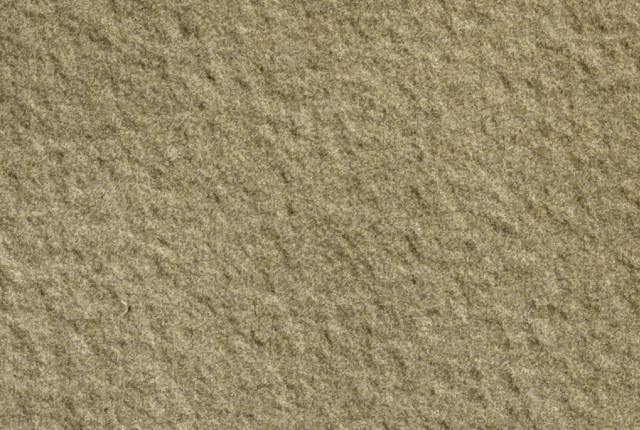
Write a Shadertoy shader that draws this texture.

```glsl
// Weathered sand surface in raking light: fine jittered grains blended from
// a soft cellular pattern, over slanted relief shaded by height differences,
// with broad stains, sparse pits, a dark crease and one small chipped crescent.

const vec3  SAND          = vec3(0.597, 0.539, 0.405);
const vec3  OCHRE_SHIFT   = vec3(0.025, 0.0, -0.095); // grey to ochre grains
const float GRAINS        = 255.0;   // grains per canvas height
const float GRAIN_SOFT    = 5.0;     // higher gives crisper grain borders
const float GRAIN_AMOUNT  = 0.25;
const float GLINT_AMOUNT  = 0.07;
const float RELIEF_SCALE  = 33.0;    // coarsest bumps per canvas height
const float RELIEF_AMOUNT = 0.112;
const float STAIN_AMOUNT  = 0.055;
const float PIT_AMOUNT    = 0.17;
const vec2  ALONG         = vec2(0.45, -0.89);  // long axis of the bumps
const float STRETCH       = 0.8;     // below one lengthens the bumps
const vec2  LIGHT         = vec2(0.75, 0.35);   // offset across and along bumps
const vec2  CREASE_AT     = vec2(0.824, 0.585);
const vec2  CHIP_AT       = vec2(0.280, 0.283);

// Integer hash giving three values in 0..1
vec3 hash3(vec2 cell, int seed) {
    uvec3 v = uvec3(ivec3(ivec2(cell), seed)) * 1664525u + 1013904223u;
    v.x += v.y * v.z; v.y += v.z * v.x; v.z += v.x * v.y;
    v ^= v >> 16u;
    v.x += v.y * v.z; v.y += v.z * v.x; v.z += v.x * v.y;
    return vec3(v >> 8u) / 16777216.0;
}

float noise(vec2 p, int seed) {
    vec2 i = floor(p), f = fract(p);
    f = f * f * (3.0 - 2.0 * f);
    float low  = mix(hash3(i, seed).x, hash3(i + vec2(1, 0), seed).x, f.x);
    float high = mix(hash3(i + vec2(0, 1), seed).x, hash3(i + vec2(1, 1), seed).x, f.x);
    return mix(low, high, f.y);
}

// Soft cellular grains: x = brightness, y = ochre tint, z = glint
vec3 grains(vec2 p) {
    vec2 i = floor(p), f = fract(p);
    vec4 sum = vec4(0.0);
    for (int y = -1; y <= 1; y++)
    for (int x = -1; x <= 1; x++) {
        vec2 o = vec2(x, y);
        vec3 h = hash3(i + o, 1);
        vec2 d = o + h.xy - f;
        float w = exp(-GRAIN_SOFT * dot(d, d));
        vec3 kind = hash3(i + o, 2);
        float glint = smoothstep(0.95, 1.0, kind.y);
        sum += w * vec4(h.z - 0.5, kind.x - 0.5, glint, 1.0);
    }
    return sum.xyz / sum.w;
}

// Three octaves of slanted bumps, lit by the height change along the light
float relief(vec2 p) {
    float shade = 0.0, scale = RELIEF_SCALE, gain = 1.0;
    mat2 slant = mat2(ALONG.y, ALONG.x * STRETCH, -ALONG.x, ALONG.y * STRETCH);
    vec2 reach = LIGHT * 0.45;
    for (int k = 0; k < 3; k++) {
        vec2 q = slant * p * scale;
        shade += gain * (noise(q - reach, 10 + k) - noise(q + reach, 10 + k));
        scale *= 1.9;
        gain *= 0.95;
    }
    return shade - 0.35 * shade * shade * step(shade, 0.0);
}

// Sparse small dark pits, one candidate per cell
float pits(vec2 p) {
    vec2 q = p * 11.0, i = floor(q);
    vec3 h = hash3(i, 20);
    float size = 0.03 + 0.05 * hash3(i, 21).x;
    float d = length((q - i - 0.2 - 0.6 * h.xy) * vec2(1.2, 0.9));
    return step(0.92, h.z) * (1.0 - smoothstep(size * 0.3, size * 1.5, d));
}

// Ragged dark crease slanting along the bumps
float crease(vec2 p) {
    vec2 d = p - CREASE_AT;
    float along = dot(d, ALONG);
    float across = dot(d, vec2(-ALONG.y, ALONG.x));
    across += 0.018 * (noise(p * 45.0, 30) - 0.5);
    return exp(-pow(along / 0.035, 2.0) - pow(across / 0.008, 2.0));
}

// Lit crescent rim with a shadow on its right
float chip(vec2 p) {
    vec2 d = p - CHIP_AT;
    float rim = abs(length(d) - 0.015);
    float rightSide = smoothstep(-0.006, 0.006, d.x);
    float lit = rightSide * (1.0 - smoothstep(0.001, 0.004, rim));
    vec2 fall = d - vec2(0.021, 0.0);
    float shadow = exp(-dot(fall, fall) / 0.00008);
    return 0.17 * lit - 0.24 * shadow * (1.0 - lit);
}

void mainImage(out vec4 fragColor, in vec2 fragCoord) {
    vec2 p = fragCoord / iResolution.y;
    vec2 centred = fragCoord / iResolution.xy - 0.5;

    vec3 grain = grains(p * GRAINS);
    float stain = noise(p * 2.6, 40) + 0.6 * noise(p * vec2(8.0, 5.0), 41) - 0.8;

    float tone = GRAIN_AMOUNT * grain.x + GLINT_AMOUNT * grain.z;
    tone += RELIEF_AMOUNT * relief(p) + STAIN_AMOUNT * stain;
    tone -= PIT_AMOUNT * pits(p) + 0.13 * crease(p);
    tone += chip(p) + 0.010 - 0.06 * dot(centred, centred);

    // Ochre grows slightly towards the upper right
    float ochre = grain.y + 0.14 * (centred.x + centred.y);
    vec3 colour = SAND + tone * vec3(1.0, 1.0, 0.95) + ochre * OCHRE_SHIFT;
    fragColor = vec4(clamp(colour, 0.0, 1.0), 1.0);
}
```
